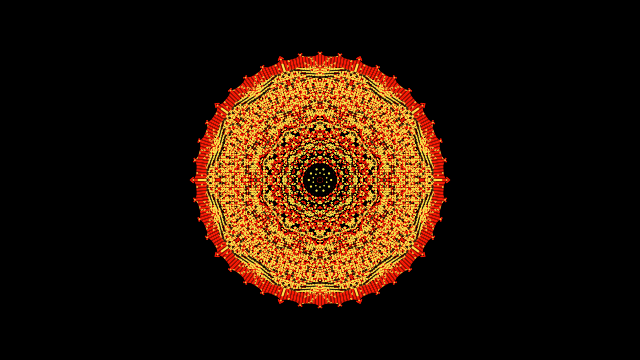
Reproduce this background procedurally as a Shadertoy shader.

```glsl
// A glowing mosaic rosette with tenfold mirror symmetry and a spiked red rim on black.

const float PI = 3.14159265;
const vec3 RED = vec3(0.96, 0.10, 0.02);
const vec3 YELLOW = vec3(0.97, 0.90, 0.29);

float hash(vec2 p) {
    return fract(sin(dot(p, vec2(127.1, 311.7))) * 43758.5453);
}

// Coverage of a shape from its signed distance
float fill(float d, float px) {
    return 1.0 - smoothstep(-0.6 * px, 0.6 * px, d);
}

float segment(vec2 p, vec2 a, vec2 b) {
    vec2 ab = b - a;
    return length(p - a - ab * clamp(dot(p - a, ab) / dot(ab, ab), 0.0, 1.0));
}

// Randomly turned chips, one per grid cell, present with the given chance
float chips(vec2 p, float size, float chance, float seed, float px) {
    p += seed * size * vec2(0.37, 0.61);
    vec2 id = floor(p / size);
    vec2 f = fract(p / size) - 0.5;
    f -= 0.2 * (vec2(hash(id + seed), hash(id + seed + 7.3)) - 0.5);
    float turn = 2.0 * PI * hash(id + seed + 3.1);
    f = mat2(cos(turn), sin(turn), -sin(turn), cos(turn)) * f;
    float tri = max(abs(f.x) * 0.866 + f.y * 0.5, -f.y) - 0.34;
    return fill(tri * size, px) * step(hash(id + seed + 11.7), chance);
}

void mainImage(out vec4 fragColor, in vec2 fragCoord) {
    float px = 1.0 / iResolution.y;
    vec2 p = (fragCoord - 0.5 * iResolution.xy) * px;
    float r = length(p);

    // Fold the plane into one mirrored wedge of 18 degrees
    float angle = atan(p.y, p.x);
    float wedge = abs(mod(angle + PI / 10.0, PI / 5.0) - PI / 10.0);
    vec2 q = r * vec2(cos(wedge), sin(wedge));

    // Scattered chips, denser towards the rim
    float outward = smoothstep(0.035, 0.26, r);
    float red = 0.0;
    float yellow = 0.0;
    for (int i = 0; i < 4; i++) {
        float k = float(i);
        red = max(red, chips(q, 0.0085 - 0.0007 * k, mix(0.15, 0.72, outward), 17.0 + 5.0 * k, px));
        if (i < 2) {
            yellow = max(yellow, chips(q, 0.0078 - 0.0012 * k, mix(0.22, 0.60, outward), 53.0 + 9.0 * k, px));
        }
    }
    float core = smoothstep(0.040, 0.046, r);
    vec3 col = mix(RED * red, YELLOW, yellow) * core;
    col *= 1.0 - 0.8 * chips(q, 0.009, 0.18, 91.0, px);

    // Rings of small beads in the dark heart
    for (int i = 0; i < 3; i++) {
        float k = float(i);
        float a = mod(k, 2.0) * PI / 10.0;
        vec2 bead = (0.008 + 0.0115 * k) * vec2(cos(a), sin(a));
        float dotMask = fill(length(q - bead) - 0.0012 - 0.0009 * k, px);
        col = mix(col, i == 0 ? RED * 0.7 : YELLOW, dotMask);
    }

    // Slanted dark and bright slivers inside the rim
    for (int i = 0; i < 3; i++) {
        vec2 shift = vec2(-0.013 * float(i), 0.012 * float(i));
        vec2 a = vec2(0.311, 0.030) + shift;
        vec2 b = vec2(0.297, 0.066) + shift;
        col *= 1.0 - 0.85 * fill(segment(q, a, b) - 0.0022, px);
        col = mix(col, YELLOW, fill(segment(q, a + 0.004, b + 0.004) - 0.0014, px));
    }

    // Red rim with fine radial stripes
    float rim = smoothstep(0.313, 0.321, r + 0.006 * (hash(floor(q / 0.006)) - 0.5));
    float stripe = 0.5 + 0.5 * cos(angle * 240.0);
    vec3 rimColor = RED * mix(0.58, 1.0, smoothstep(0.15, 0.6, stripe));
    rimColor = mix(rimColor, YELLOW, 0.75 * chips(q, 0.007, 0.13, 29.0, px));
    col = mix(col, rimColor, rim);

    // Forty pointed spikes, every fourth one larger
    float offset = abs(mod(angle + PI / 40.0, PI / 20.0) - PI / 40.0) * r;
    float edge = 0.344 + 0.012 * exp(-offset / 0.006);
    col *= fill(r - edge, px);
    col = mix(col, RED, fill(length(vec2(offset - 0.004, r - 0.354)) - 0.0025, px));
    col = mix(col, YELLOW, 0.8 * fill(length(vec2(offset, r - 0.352)) - 0.0022, px));
    col = mix(col, YELLOW, fill(segment(q, vec2(0.318, 0.0), vec2(0.337, 0.0)) - 0.0028, px));
    col = mix(col, RED, fill(segment(q, vec2(0.352, 0.007), vec2(0.360, 0.0)) - 0.0018, px));

    fragColor = vec4(col, 1.0);
}
```
